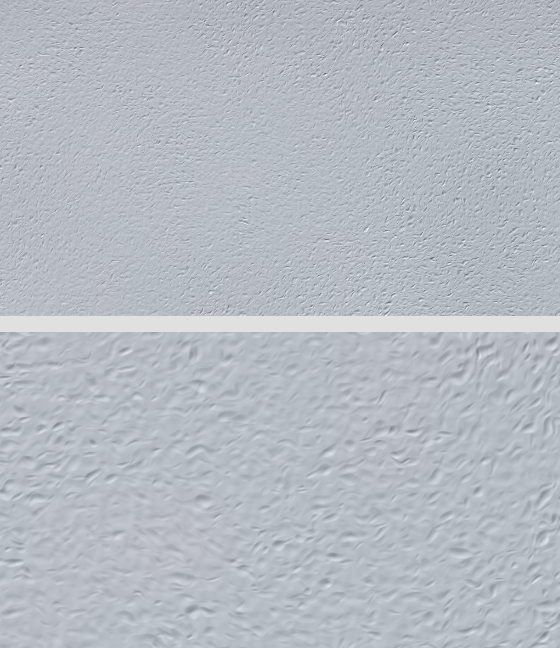
Top, the full canvas; bottom, a detail of the centre.
Write a WebGL 2 fragment shader that draws this texture.

```glsl
#version 300 es
precision highp float;

uniform vec2 u_resolution;
out vec4 fragColor;

#define BASE_COLOR vec3(0.694, 0.714, 0.744)
#define LIGHT_DIR vec2(-0.41, 0.91)
#define RELIEF 0.118
#define COARSE_CELLS 56.0
#define FINE_CELLS 88.0
#define GRAIN_CELLS 135.0
#define GRAIN_RELIEF 0.05
#define STROKE_ANGLE 0.36
#define ANGLE_SPREAD 1.5
#define WARP 0.007

vec3 hash3(vec2 p) {
    vec3 q = fract(p.xyx * vec3(0.1031, 0.1030, 0.0973));
    q += dot(q, q.yxz + 33.33);
    return fract((q.xxy + q.yzz) * q.zyx);
}

vec3 noise3(vec2 p) {
    vec2 cell = floor(p), f = fract(p);
    f = f * f * (3.0 - 2.0 * f);
    vec3 low = mix(hash3(cell), hash3(cell + vec2(1, 0)), f.x);
    vec3 high = mix(hash3(cell + vec2(0, 1)), hash3(cell + vec2(1, 1)), f.x);
    return mix(low, high, f.y);
}

// Lit slope of scattered elongated gouges; y holds their summed depth
vec2 gouges(vec2 p, float angle, float stretch, float seed) {
    vec2 home = floor(p);
    vec2 result = vec2(0.0);
    for (int j = -1; j <= 1; j++) {
        for (int i = -1; i <= 1; i++) {
            vec2 cell = home + vec2(i, j);
            vec3 place = hash3(cell + seed);
            vec3 form = hash3(cell + seed + 417.0);
            float turn = angle + 1.1 * (place.z - 0.5);
            vec2 along = vec2(cos(turn), sin(turn));
            vec2 across = vec2(-along.y, along.x);
            vec2 size = vec2(mix(0.45, 0.95, form.x * stretch), mix(0.24, 0.42, form.y));
            vec2 offset = p - cell - 0.15 - 0.7 * place.xy;
            vec2 q = vec2(dot(offset, along), dot(offset, across)) / size;
            vec2 localLight = vec2(dot(LIGHT_DIR, along), dot(LIGHT_DIR, across));
            float bowl = max(1.0 - dot(q, q), 0.0);
            float depth = 0.15 + 0.95 * form.z * form.z;
            result += depth * bowl * vec2(-dot(q / size, localLight), bowl);
        }
    }
    return result;
}

// Slope of the fine plaster grain towards the light
float grainSlope(vec2 p) {
    vec2 stepVec = 0.45 * LIGHT_DIR;
    return noise3(p - stepVec).x - noise3(p + stepVec).x;
}

void main() {
    vec2 p = gl_FragCoord.xy / u_resolution.y;
    vec2 uv = gl_FragCoord.xy / u_resolution;

    // Broad trowel direction and rough or calm patches
    vec3 broad = noise3(p * 2.6 + 7.0);
    vec3 patches = noise3(p * 9.0 + 31.0);
    float angle = STROKE_ANGLE + ANGLE_SPREAD * (broad.x - 0.5) + 0.7 * (patches.x - 0.5);
    float rough = mix(0.5, 1.2, smoothstep(0.2, 0.75, 0.55 * patches.y + 0.45 * broad.y));
    rough *= mix(0.88, 1.08, smoothstep(0.0, 0.4, uv.x));
    float stretch = mix(0.6, 1.0, patches.z);

    // Ragged gouge outlines
    vec2 warped = p + WARP * (noise3(p * 75.0).xy - 0.5);
    vec2 coarse = gouges(warped * COARSE_CELLS, angle, stretch, 11.0);
    vec2 fine = gouges(warped * FINE_CELLS, angle + 0.2, stretch, 203.0);
    float slope = rough * (coarse.x + 0.75 * fine.x);
    float pits = rough * (coarse.y + 0.6 * fine.y);

    // Shadows bite harder than highlights
    float shade = RELIEF * (slope < 0.0 ? 1.12 * slope : 0.9 * slope);
    shade += GRAIN_RELIEF * grainSlope(p * GRAIN_CELLS);
    shade -= 0.018 * (pits - 0.35);

    // Uneven daylight and faint warm stains
    float daylight = 0.024 * (broad.z - 0.5) + 0.012 * (0.5 - uv.x);
    daylight -= 0.018 * smoothstep(0.7, 1.0, uv.y);
    float warmth = smoothstep(0.45, 0.9, patches.z) * smoothstep(0.85, 0.2, uv.x);
    vec3 tint = vec3(0.010, -0.003, 0.0) * warmth + vec3(-0.008, 0.0, 0.003) * uv.x * (1.0 - uv.y);

    vec3 color = BASE_COLOR + 0.016 + shade + daylight + tint;
    fragColor = vec4(clamp(color, 0.0, 1.0), 1.0);
}
```
